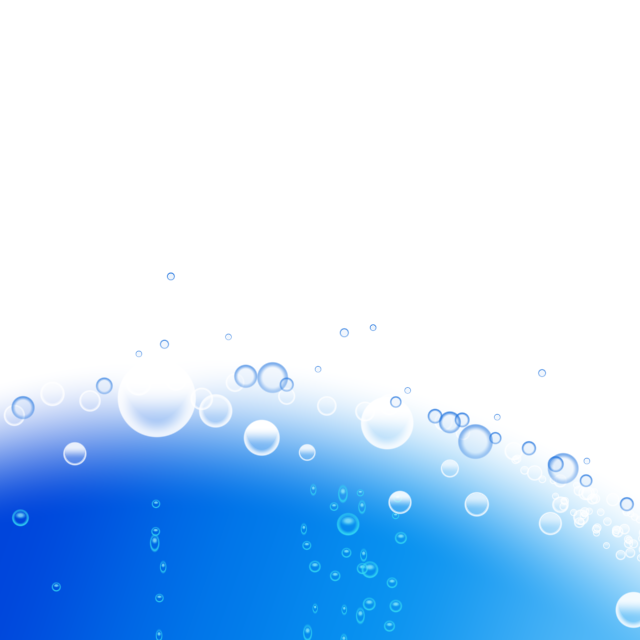
Write a Shadertoy shader that draws this background.

```glsl
// A curved body of blue water fading into white air, edged with foam.
// The water is a parabola with depth gradients; the bubbles are shaded
// discs, scattered by hash along the surface, in a foam bank and in columns.

float hash(float n) { return fract(sin(n * 12.9898) * 43758.5453); }

// Height of the water line
float surface(float x) { return 0.415 - 0.43 * (x - 0.3) * (x - 0.3); }

// Antialiased disc of unit radius, for a true radius r
float disc(float d, float r) {
    float a = 1.0 / (iResolution.y * r);
    return 1.0 - smoothstep(1.0 - a, 1.0 + a, d);
}

vec3 waterColor(vec2 p) {
    float t = p.x + 0.35 * (0.2 - p.y);
    vec3 body = mix(vec3(0.0, 0.27, 0.86), vec3(0.0, 0.45, 0.91), smoothstep(0.0, 0.4, t));
    body = mix(body, vec3(0.03, 0.57, 0.94), smoothstep(0.3, 0.68, t));
    body = mix(body, vec3(0.34, 0.73, 0.97), smoothstep(0.6, 1.08, t));
    float depth = surface(p.x) - p.y;
    return mix(vec3(1.0), body, smoothstep(-0.03, 0.2 + 0.05 * p.x, depth));
}

// White bubble: bright rim and a lit dome in the upper half
void whiteBubble(inout vec3 col, vec2 p, vec2 c, float r, float inner, float dome) {
    vec2 q = (p - c) / r;
    float d = length(q);
    float rim = 0.85 * smoothstep(inner, 0.97, d);
    float lit = dome * smoothstep(-0.45, 0.6, q.y) + 0.1;
    col = mix(col, vec3(1.0), disc(d, r) * clamp(max(rim, lit), 0.0, 1.0));
}

// Clear bubble seen against the air: blue rim, darker at the top
void blueRing(inout vec3 col, vec2 p, vec2 c, float r, float strength) {
    vec2 q = (p - c) / r;
    float d = length(q);
    float rim = smoothstep(0.6, 0.95, d) * (0.75 + 0.25 * q.y) + 0.08;
    col = mix(col, vec3(0.12, 0.45, 0.87), disc(d, r) * rim * strength);
}

// Submerged bubble: cyan rim, dark cap and a bright lower crescent
void cyanBubble(inout vec3 col, vec2 p, vec2 c, vec2 r) {
    vec2 q = (p - c) / r;
    float d = length(q);
    float rim = smoothstep(0.55, 0.95, d) * (0.75 - 0.2 * q.y);
    float glint = 0.7 * smoothstep(0.7, 0.1, length((q - vec2(0.0, 0.3)) * vec2(0.8, 1.3)));
    vec3 tint = mix(vec3(0.2, 0.85, 0.95), vec3(0.8, 1.0, 1.0), glint);
    col = mix(col, tint, disc(d, min(r.x, r.y)) * max(rim, glint));
}

void mainImage(out vec4 fragColor, in vec2 fragCoord) {
    vec2 p = fragCoord / iResolution.y;
    vec3 col = waterColor(p);

    // Bubbles rising in columns
    for (int k = 0; k < 5; k++) {
        float x = k == 0 ? 0.248 : 0.44 + 0.045 * float(k);
        for (int j = 0; j < 6; j++) {
            float n = float(k * 6 + j) + 3.0;
            vec2 c = vec2(x + 0.024 * (hash(n) - 0.5), 0.042 * (float(j) + hash(n + 50.0)));
            float r = 0.005 + 0.005 * hash(n + 90.0);
            cyanBubble(col, p, c, r * (hash(n + 130.0) > 0.5 ? vec2(0.75, 1.35) : vec2(1.0)));
        }
    }
    cyanBubble(col, p, vec2(0.544, 0.181), vec2(0.0175));
    cyanBubble(col, p, vec2(0.578, 0.110), vec2(0.013));
    cyanBubble(col, p, vec2(0.032, 0.191), vec2(0.013));
    cyanBubble(col, p, vec2(0.088, 0.083), vec2(0.007));

    // Foam row just below the water line
    for (int i = 0; i < 17; i++) {
        float n = float(i) + 7.0;
        float x = (float(i) + 0.2 + 0.6 * hash(n)) / 17.0;
        float r = mix(0.022, 0.011, x) * (0.75 + 0.35 * hash(n + 20.0));
        vec2 c = vec2(x, surface(x) - 0.005 - 0.035 * hash(n + 40.0));
        whiteBubble(col, p, c, r, 0.65, 0.25);
    }

    // Foam bank thickening toward the right edge
    for (int i = 0; i < 52; i++) {
        float n = float(i) + 200.0;
        float x = 0.74 + 0.27 * pow(hash(n), 0.45);
        float drop = 0.01 + 0.08 * hash(n + 60.0) * smoothstep(0.65, 0.95, x);
        float r = 0.005 + 0.008 * hash(n + 120.0) * hash(n + 180.0);
        whiteBubble(col, p, vec2(x, surface(x) - drop), r, 0.5, 0.4);
    }

    // Large glowing bubbles with a haze over them
    vec2 haze = (p - vec2(0.245, 0.425)) / vec2(0.075, 0.045);
    col = mix(col, vec3(1.0), 0.85 * exp(-dot(haze, haze)));
    whiteBubble(col, p, vec2(0.245, 0.378), 0.061, 0.45, 0.95);
    whiteBubble(col, p, vec2(0.605, 0.339), 0.041, 0.45, 0.9);
    whiteBubble(col, p, vec2(0.409, 0.316), 0.028, 0.55, 0.9);
    whiteBubble(col, p, vec2(0.337, 0.358), 0.026, 0.55, 0.4);
    whiteBubble(col, p, vec2(0.990, 0.047), 0.028, 0.55, 0.8);

    // Separate bubbles lower in the water
    whiteBubble(col, p, vec2(0.117, 0.291), 0.018, 0.7, 0.75);
    whiteBubble(col, p, vec2(0.480, 0.293), 0.013, 0.7, 0.75);
    whiteBubble(col, p, vec2(0.625, 0.215), 0.018, 0.7, 0.8);
    whiteBubble(col, p, vec2(0.745, 0.212), 0.019, 0.7, 0.6);
    whiteBubble(col, p, vec2(0.860, 0.182), 0.018, 0.7, 0.5);
    whiteBubble(col, p, vec2(0.703, 0.268), 0.014, 0.7, 0.6);

    // Clear rings riding the water line
    for (int i = 0; i < 8; i++) {
        float n = float(i) + 310.0;
        float x = 0.61 + 0.05 * (float(i) + 0.4 * hash(n));
        blueRing(col, p, vec2(x, surface(x) + 0.012 * (hash(n + 30.0) - 0.5)), 0.008 + 0.005 * hash(n + 60.0), 0.8);
    }
    blueRing(col, p, vec2(0.036, 0.363), 0.018, 0.65);
    blueRing(col, p, vec2(0.163, 0.397), 0.013, 0.65);
    blueRing(col, p, vec2(0.384, 0.412), 0.018, 0.6);
    blueRing(col, p, vec2(0.426, 0.410), 0.024, 0.55);
    blueRing(col, p, vec2(0.448, 0.399), 0.011, 0.65);
    blueRing(col, p, vec2(0.703, 0.340), 0.017, 0.75);
    blueRing(col, p, vec2(0.743, 0.310), 0.027, 0.55);
    blueRing(col, p, vec2(0.880, 0.268), 0.024, 0.55);

    // Fine spray in the air
    for (int i = 0; i < 6; i++) {
        float n = float(i) + 400.0;
        float x = 0.217 + 0.14 * float(i);
        blueRing(col, p, vec2(x, surface(x) + 0.02 + 0.045 * hash(n)), 0.005, 0.7);
    }
    blueRing(col, p, vec2(0.267, 0.568), 0.006, 1.0);
    blueRing(col, p, vec2(0.257, 0.462), 0.007, 0.8);
    blueRing(col, p, vec2(0.538, 0.480), 0.007, 0.8);
    blueRing(col, p, vec2(0.583, 0.488), 0.005, 1.0);
    blueRing(col, p, vec2(0.847, 0.417), 0.006, 0.8);

    fragColor = vec4(col, 1.0);
}
```
